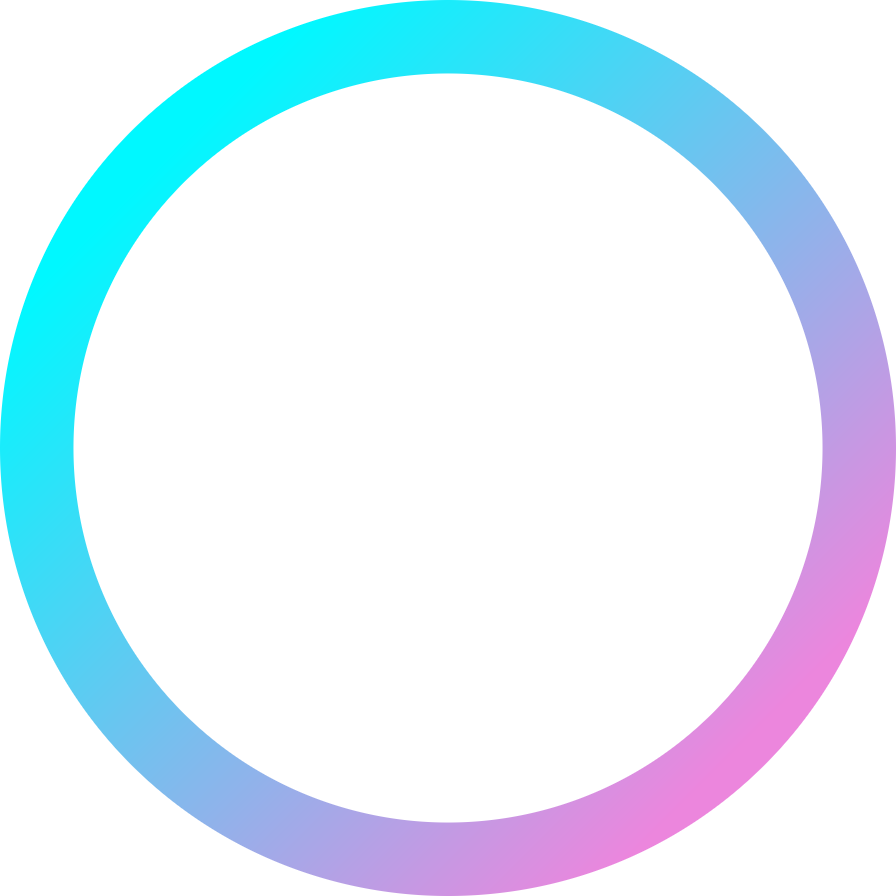
Write a WebGL 1 fragment shader that draws this background.

```glsl
precision highp float;

// A broad ring touching the canvas edges on a white ground.
// An annulus distance function masks a diagonal linear gradient,
// running from cyan at the upper left to pink at the lower right.

uniform vec2 u_resolution;

// Signed distance to a ring given its inner and outer radii.
float ringDistance(vec2 p, float inner, float outer) {
    float r = length(p);
    return max(inner - r, r - outer);
}

void main() {
    float side = min(u_resolution.x, u_resolution.y);
    vec2 p = (gl_FragCoord.xy - 0.5 * u_resolution) / side;
    float pixel = 1.0 / side;

    // Gradient along the falling diagonal, flat beyond both ends
    float diagonal = 0.5 + 0.5 * (p.x - p.y);
    float blend = clamp((diagonal - 0.18) / 0.65, 0.0, 1.0);
    vec3 cyan = vec3(0.0, 0.973, 1.0);
    vec3 pink = vec3(0.925, 0.525, 0.868);
    vec3 ringColor = mix(cyan, pink, blend);

    // Antialiased ring over white
    float d = ringDistance(p, 0.418, 0.5);
    float coverage = clamp(0.5 - d / pixel, 0.0, 1.0);
    gl_FragColor = vec4(mix(vec3(1.0), ringColor, coverage), 1.0);
}
```
